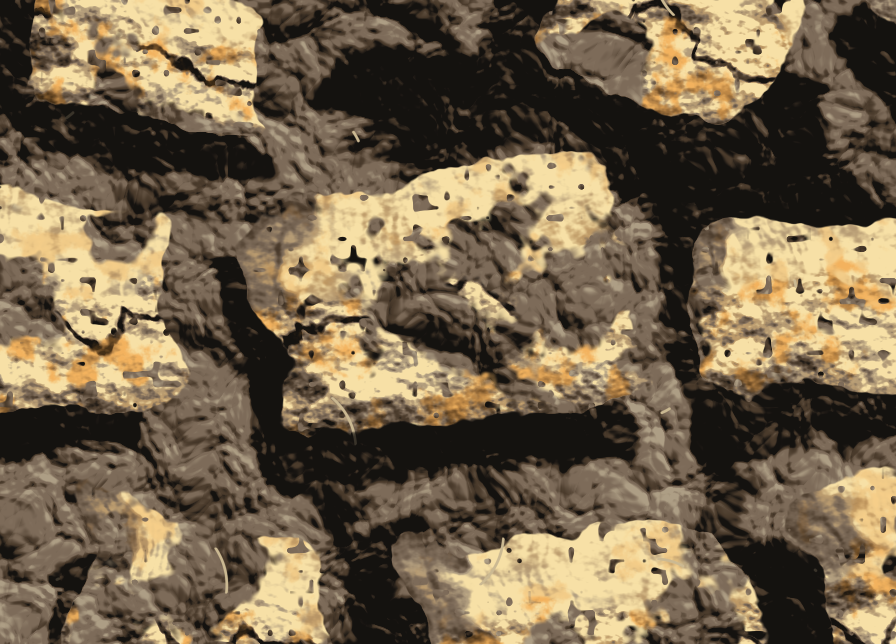
A WebGL 1 fragment shader for this texture:

```glsl
precision highp float;
uniform vec2 u_resolution;
const vec3 SHADOW = vec3(0.08, 0.07, 0.06), UMBER = vec3(0.29, 0.23, 0.17);
const vec3 EARTH = vec3(0.49, 0.42, 0.35), DUST = vec3(0.68, 0.62, 0.52);
const vec3 OCHRE = vec3(0.75, 0.60, 0.39), RUST = vec3(0.86, 0.58, 0.25);
const vec3 CREAM = vec3(0.97, 0.88, 0.65);
const vec2 BLOCK_CELL = vec2(0.66, 0.46), BLOCK_ORIGIN = vec2(0.31, 0.28);
const vec2 BLOCK_HALF = vec2(0.25, 0.165), SHADOW_REACH = vec2(0.035, 0.085);
const vec2 LIGHT_DIR = vec2(0.45, 0.89);
const float SOIL_STEP = 0.008, CLAY_STEP = 0.006, STRAW_CELL = 0.23;

float hash(vec2 p) {
  vec3 q = fract(p.xyx * 0.1031);
  q += dot(q, q.yzx + 33.33);
  return fract((q.x + q.y) * q.z);
}
vec2 hash2(vec2 p) { return vec2(hash(p + 17.3), hash(p + 61.7)); }
mat2 turn(float a) { return mat2(cos(a), -sin(a), sin(a), cos(a)); }
float noise(vec2 p) {
  vec2 i = floor(p), f = fract(p);
  f = f * f * (3.0 - 2.0 * f);
  return mix(mix(hash(i), hash(i + vec2(1, 0)), f.x),
             mix(hash(i + vec2(0, 1)), hash(i + vec2(1, 1)), f.x), f.y);
}
float fbm(vec2 p) {
  float sum = 0.0, amp = 0.5;
  for (int i = 0; i < 5; i++) {
    sum += amp * noise(p);
    p = mat2(1.6, 1.2, -1.2, 1.6) * p + 7.1;
    amp *= 0.5;
  }
  return sum;
}
// Rounded lumps on a jittered grid
float clods(vec2 p) {
  float nearest = 1.0;
  for (int k = 0; k < 9; k++) {
    vec2 id = floor(p) + vec2(mod(float(k), 3.0), floor(float(k) / 3.0)) - 1.0;
    vec2 d = id + hash2(id) - p;
    nearest = min(nearest, dot(d, d));
  }
  return 1.0 - nearest;
}
float soilHeight(vec2 p) {
  p += 0.03 * vec2(noise(p * 18.0), noise(p * 18.0 + 40.0));
  return clods(p * 9.0) + 0.45 * clods(p * 23.0 + 5.0)
       + 0.2 * clods(p * 55.0 + 9.0) + 0.14 * noise(p * 115.0);
}
float clayHeight(vec2 p) { return fbm(p * vec2(15.0, 21.0)); }
// Nearest clay block: x = distance, yz = position inside the block
vec3 blocks(vec2 p) {
  vec2 g = (p - BLOCK_ORIGIN) / BLOCK_CELL;
  vec3 best = vec3(10.0, 0.0, 0.0);
  for (int k = 0; k < 9; k++) {
    float row = floor(g.y) + floor(float(k) / 3.0) - 1.0;
    float shift = 0.5 * mod(row, 2.0);
    vec2 id = vec2(floor(g.x - shift) + mod(float(k), 3.0) - 1.0, row);
    vec2 center = id + vec2(shift, 0.0) + 0.5 + 0.25 * (hash2(id) - 0.5);
    vec2 q = turn(0.7 * (hash(id + 7.0) - 0.5)) * (g - center) * BLOCK_CELL.yy;
    q = turn(0.7 * (hash(id + 7.0) - 0.5)) * ((g - center) * BLOCK_CELL);
    q.x += q.y * (hash(id + 23.0) - 0.3) * 0.6;
    vec2 size = BLOCK_HALF * mix(1.12, 0.72, hash(id));
    vec2 e = abs(q) - size + 0.04;
    float d = length(max(e, 0.0)) + min(max(e.x, e.y), 0.0) - 0.04;
    if (d < best.x) best = vec3(d, q / size);
  }
  return best;
}
vec3 soilColor(float tone) {
  vec3 c = mix(SHADOW, UMBER, smoothstep(0.08, 0.32, tone));
  c = mix(c, EARTH, smoothstep(0.3, 0.58, tone));
  return mix(c, DUST, smoothstep(0.65, 1.0, tone));
}
vec3 clayColor(vec2 p, vec2 q) {
  float wobble = noise(q * 4.0 + p * 9.0) - 0.5;
  float top = smoothstep(0.25, 0.4, q.y + 0.5 * wobble);
  float side = 1.0 - smoothstep(-0.8, -0.68, q.x + 0.35 * wobble - 0.15 * q.y);
  float slope = clayHeight(p) - clayHeight(p + LIGHT_DIR * CLAY_STEP);
  float tone = 0.84 + slope * mix(4.0, 1.3, top) - 0.4 * side;
  tone += 0.22 * top * (noise(q * vec2(26.0, 3.0)) - 0.5);
  tone += 0.25 * (noise(p * 120.0) - 0.5) * (1.0 - 0.6 * top);
  tone -= 0.4 * smoothstep(0.6, 1.0, -q.y);
  // Broken ledges across the front
  float ledge = abs(q.y + 0.15 - 0.9 * (fbm(vec2(q.x * 2.5, p.y * 3.0)) - 0.5));
  float broken = smoothstep(0.4, 0.55, noise(p * 8.0 + 3.0));
  tone -= 0.75 * broken * (1.0 - smoothstep(0.02, 0.07, ledge));
  // Cream clay with rusty stains
  float stain = smoothstep(0.52, 0.68, fbm(p * 24.0 + 11.0)) * (1.0 - 0.6 * top);
  vec3 c = mix(soilColor(min(tone + 0.08, 0.6)), mix(OCHRE, DUST, noise(p * 14.0)),
               smoothstep(0.45, 0.65, tone));
  c = mix(c, CREAM, smoothstep(0.65, 0.88, tone));
  return mix(c, RUST * (0.4 + 0.7 * clamp(tone, 0.0, 1.0)), 0.75 * stain);
}
// Thin dry stalks, at most one per cell
float straw(vec2 p, float soft) {
  vec2 id = floor(p / STRAW_CELL);
  vec2 q = p - (id + 0.5 + 0.3 * (hash2(id + 3.0) - 0.5)) * STRAW_CELL;
  q = turn(6.2832 * hash(id + 31.0)) * q;
  q.y += 5.0 * q.x * q.x;
  q.x = max(abs(q.x) - 0.05 * hash(id + 47.0), 0.0);
  return step(hash(id + 13.0), 0.4) * (1.0 - smoothstep(0.001, 0.001 + soft, length(q)));
}
void main() {
  vec2 p = gl_FragCoord.xy / u_resolution.y;
  float soft = 1.5 / u_resolution.y;
  vec2 warped = p + 0.12 * (vec2(fbm(p * 7.0), fbm(p * 7.0 + 30.0)) - 0.5);
  vec3 block = blocks(warped);
  // Clay shows where no soil clings to it
  float cover = smoothstep(0.56, 0.59, fbm(p * 5.5 + 19.0));
  float inside = 1.0 - smoothstep(-soft, soft, block.x);
  float clay = inside * (1.0 - max(cover, smoothstep(0.8, 0.88, noise(p * 62.0))));
  // Soil relief, hollows and shadows below the blocks
  float height = soilHeight(p), slope = height - soilHeight(p + LIGHT_DIR * SOIL_STEP);
  float under = 1.0 - smoothstep(-0.008, 0.008, blocks(warped + SHADOW_REACH).x);
  float shade = max(under, smoothstep(0.57, 0.64, fbm(p * 3.6 + 53.0))) * (1.0 - inside);
  float tone = 0.5 + 2.0 * slope + 0.35 * (height - 1.3) - 0.6 * shade;
  vec3 color = mix(soilColor(tone + 0.7 * (fbm(p * 4.0 + 71.0) - 0.5)), clayColor(p, block.yz), clay);
  color = mix(color, mix(DUST, CREAM, 0.4), straw(p, soft) * (1.0 - 0.8 * shade));
  gl_FragColor = vec4(color, 1.0);
}
```
